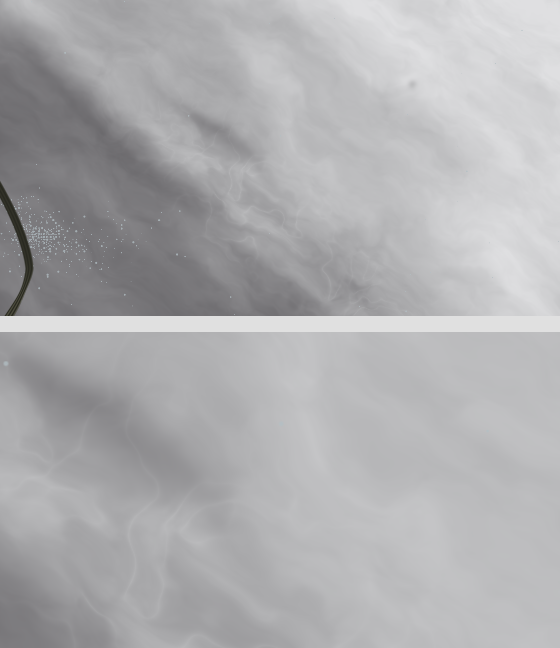
Top, the full canvas; bottom, a detail of the centre.
Write a WebGL 2 fragment shader that draws this texture.

```glsl
#version 300 es
precision highp float;
// Thin overcast seen from above: diagonal cloud bands over a dim ground.
// A tone ramp across the bands is stirred by stretched, warped noise;
// glints and a dark curved strap sit at the lower left.
uniform vec2 u_resolution;
out vec4 fragColor;

const vec2 ALONG = vec2(0.72, -0.69);
const vec2 ACROSS = vec2(0.69, 0.72);

float hash(vec2 p) {
    vec3 q = fract(vec3(p.xyx) * 0.1031);
    q += dot(q, q.yzx + 33.33);
    return fract((q.x + q.y) * q.z);
}

float noise(vec2 p) {
    vec2 i = floor(p), f = fract(p);
    f = f * f * f * (f * (f * 6.0 - 15.0) + 10.0);
    return mix(mix(hash(i), hash(i + vec2(1, 0)), f.x),
               mix(hash(i + vec2(0, 1)), hash(i + vec2(1, 1)), f.x), f.y);
}

// Fractal noise centred on zero
float fbm(vec2 p, int octaves) {
    float sum = 0.0, amp = 0.5;
    for (int i = 0; i < octaves; i++) {
        sum += amp * (noise(p) - 0.5);
        p = mat2(0.96, 0.28, -0.28, 0.96) * p * 2.03 + 17.3;
        amp *= 0.5;
    }
    return sum;
}

// Soft elliptical spot
float blob(vec2 p, vec2 centre, vec2 radius) {
    vec2 q = (p - centre) / radius;
    return exp(-dot(q, q));
}

// Broad brightness; b.x runs along the bands, b.y across them
float bandTone(vec2 b) {
    float tone = 0.455 + 0.215 * smoothstep(0.65, 0.79, b.y);
    tone += 0.09 * smoothstep(0.88, 1.12, b.y);
    tone += 0.08 * smoothstep(1.18, 1.52, b.y);
    tone += 0.10 * blob(b, vec2(0.40, 0.62), vec2(0.24, 0.10));
    tone += 0.05 * blob(b, vec2(-0.05, 0.48), vec2(0.35, 0.06));
    tone += 0.14 * blob(b, vec2(-0.68, 0.70), vec2(0.16, 0.12));
    tone -= 0.12 * blob(b, vec2(0.12, 0.885), vec2(0.23, 0.032));
    tone -= 0.11 * blob(b, vec2(0.72, 0.81), vec2(0.17, 0.06));
    tone -= 0.05 * blob(b, vec2(-0.12, 1.09), vec2(0.25, 0.09));
    tone -= 0.04 * blob(b, vec2(0.05, 1.32), vec2(0.45, 0.05));
    tone += 0.07 * blob(b, vec2(1.00, 1.24), vec2(0.22, 0.13));
    return tone;
}

// Streaks, feathery tufts and thin curled ridges
float cloudDetail(vec2 p, vec2 b) {
    vec2 warp = vec2(fbm(p * 5.0, 4), fbm(p * 5.0 + 31.0, 4));
    float streak = fbm(vec2(b.x * 2.2, b.y * 8.0) + warp * 1.2, 5);
    vec2 fibre = vec2(dot(p, vec2(0.88, -0.47)), dot(p, vec2(0.47, 0.88)));
    float tuft = fbm(fibre * vec2(9.0, 26.0) + warp * 4.0, 4);
    float curl = 1.0 - abs(2.0 * noise(p * 17.0 + warp * 7.0) - 1.0);
    float belt = blob(b, vec2(0.45, 0.78), vec2(0.55, 0.16));
    float rim = smoothstep(1.45, 1.8, b.y);
    float detail = 0.16 * streak + tuft * (0.045 + 0.10 * belt + 0.03 * rim);
    return detail + 0.045 * belt * (pow(curl, 4.0) - 0.25);
}

// Tiny bright flecks gathered in a loose patch
float glints(vec2 p, float cells) {
    vec2 g = p * cells, id = floor(g);
    vec2 seat = 0.3 + 0.4 * vec2(hash(id + 3.1), hash(id + 8.7));
    vec2 at = (id + seat) / cells;
    float density = 0.6 * blob(at, vec2(0.12, 0.25), vec2(0.07, 0.045))
                  + 0.3 * blob(at, vec2(0.06, 0.35), vec2(0.05, 0.03))
                  + 0.08 * blob(at, vec2(0.26, 0.22), vec2(0.16, 0.07));
    float present = step(hash(id + 51.0), density);
    float size = mix(0.18, 0.45, hash(id + 23.0));
    return present * (1.0 - smoothstep(size * 0.4, size + 0.15, length(g - id - seat)));
}

// Strap as (coverage, position over its width from -1 to 1)
vec2 strap(vec2 p, float pixel) {
    float dy = p.y - 0.15;
    float bend = dy > 0.0 ? 0.74 : 1.1;
    float centre = 0.093 - bend * pow(abs(dy), 1.5);
    float slope = 1.5 * bend * sqrt(abs(dy));
    float halfWidth = 0.013 * sqrt(1.0 + slope * slope);
    halfWidth *= mix(1.0, 0.65, blob(p, vec2(0.08, 0.08), vec2(0.5, 0.05)));
    float offset = p.x - centre;
    float cover = 1.0 - smoothstep(-pixel, pixel, abs(offset) - halfWidth);
    return vec2(cover, offset / halfWidth);
}

void main() {
    vec2 p = gl_FragCoord.xy / u_resolution.y;
    float pixel = 1.0 / u_resolution.y;
    vec2 b = vec2(dot(p, ALONG), dot(p, ACROSS));

    // Clouds
    vec2 drift = vec2(fbm(p * 3.0 + 5.0, 4), fbm(p * 4.0 + 12.0, 5));
    float tone = bandTone(b + drift * vec2(0.15, 0.10)) + cloudDetail(p, b);
    // Small blurred mark with a pale halo
    tone += 0.025 * blob(p, vec2(1.29, 0.74), vec2(0.06));
    tone -= 0.09 * blob(p, vec2(1.305, 0.734), vec2(0.013));
    tone = clamp(tone, 0.36, 0.875);
    float dim = 1.0 - smoothstep(0.42, 0.75, tone);
    vec3 colour = tone + mix(vec3(-0.002, -0.001, 0.006), vec3(0.002, -0.004, 0.008), dim);

    // Glints
    float sparkle = max(glints(p, 110.0), glints(p + 0.003, 190.0));
    colour = mix(colour, vec3(0.70, 0.75, 0.77), 0.75 * sparkle);

    // Strap with a woven sheen
    vec2 band = strap(p, pixel);
    float weave = 0.5 + 0.5 * sin(band.y * 9.0);
    float sheen = 0.6 * weave * (1.0 - smoothstep(0.0, 0.2, p.y)) + 0.2 * weave;
    vec3 cloth = mix(vec3(0.16, 0.16, 0.13), vec3(0.34, 0.34, 0.27), sheen);
    colour = mix(colour, cloth, band.x);
    fragColor = vec4(colour, 1.0);
}
```
